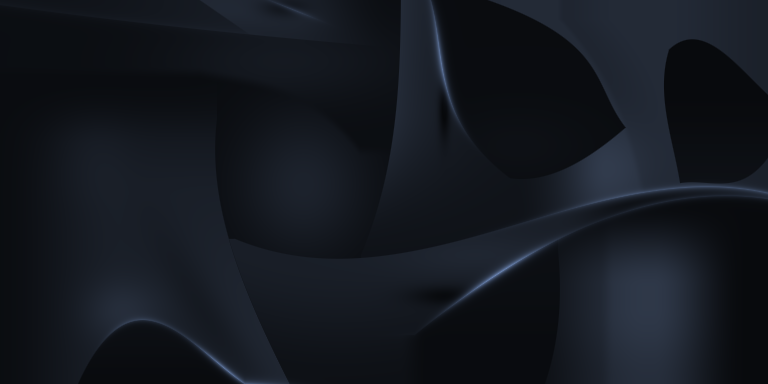
Give the GLSL for this background, as a Shadertoy shader.

```glsl
const vec3 INK = vec3(0.026, 0.032, 0.042);
const vec3 STEEL = vec3(0.20, 0.24, 0.31);
const vec3 SHEEN = vec3(0.40, 0.50, 0.68);

// Smooth ramp from 0 at a to 1 at b, in either direction
float ramp(float a, float b, float x) {
    float t = clamp((x - a) / (b - a), 0.0, 1.0);
    return t * t * (3.0 - 2.0 * t);
}

// Cubic through four heights spaced evenly from a to b
float curve(float x, float a, float b, vec4 h) {
    float u = clamp((x - a) / (b - a), 0.0, 1.0);
    float v = u - 1.0 / 3.0, w = u - 2.0 / 3.0, z = u - 1.0;
    return dot(h, vec4(-4.5 * v * w * z, 13.5 * u * w * z,
                       -13.5 * u * v * z, 4.5 * u * v * w));
}

// Antialiased coverage, positive inside
float cover(float d) {
    return clamp(d / max(fwidth(d), 1e-5) + 0.5, 0.0, 1.0);
}

float glow(vec2 p, vec2 center, vec2 radius) {
    vec2 q = (p - center) / radius;
    return exp(-dot(q, q));
}

float rim(float d, float width) {
    return exp(-abs(d) / width);
}

void mainImage(out vec4 fragColor, in vec2 fragCoord) {
    vec2 p = fragCoord / iResolution.xy * vec2(2.0, 1.0);
    float x = p.x, y = p.y;

    // Signed distances to the folds
    float leftFold = curve(y, 0.0, 0.69, vec4(0.755, 0.648, 0.576, 0.565)) - x;
    float bowlFold = x - curve(y, 0.336, 1.0, vec4(0.94, 1.008, 1.037, 1.044));
    float upperFold = y - curve(x, 0.0, 1.04, vec4(0.987, 0.943, 0.906, 0.875));
    float bandFold = y - curve(x, 0.521, 0.9375, vec4(0.8125, 0.786, 0.734, 0.61));
    float ridgeTop = curve(x, 0.612, 2.0, vec4(0.378, 0.346, 0.469, 0.497)) - y;
    float ridgeBase = curve(x, 1.08, 2.0, vec4(0.128, 0.341, 0.466, 0.482)) - y;

    // Signed distances to the openings
    float slit = x - curve(y, 0.536, 1.0, vec4(1.328, 1.193, 1.148, 1.122));
    float bowl = y - curve(x, 1.30, 1.66, vec4(0.542, 0.542, 0.599, 0.695));
    float shoulder = curve(y, 0.661, 1.0, vec4(1.635, 1.570, 1.487, 1.27)) - x;
    float largeHole = min(slit, min(bowl, shoulder));
    float sideWall = x - curve(y, 0.523, 0.904, vec4(1.771, 1.745, 1.729, 1.755));
    float sideRoof = curve(x, 1.729, 2.0, vec4(0.857, 0.896, 0.841, 0.753)) - y;
    float sideFloor = y - curve(x, 1.771, 2.0, vec4(0.523, 0.523, 0.529, 0.589));
    float sideHole = min(sideWall, min(sideRoof, sideFloor));
    float arch = curve(x, 0.203, 0.638, vec4(0.0, 0.164, 0.115, 0.0)) - y;
    float lowerWall = curve(y, 0.0, 0.35, vec4(1.419, 1.448, 1.458, 1.453)) - x;

    // Central bowl and the band above it
    float shade = 0.07 + 0.42 * glow(p, vec2(0.79, 0.52), vec2(0.17, 0.19));
    float band = 0.10 + 0.22 * glow(p, vec2(0.74, 0.84), vec2(0.30, 0.11));
    shade = mix(shade, band, ramp(-0.02, 0.015, bandFold));

    // Left sheet, dissolving upward into shadow
    float sheet = 0.08 + 0.34 * ramp(-0.02, 0.32, x) * ramp(0.88, 0.48, y);
    sheet += 0.13 * ramp(0.20, 0.0, leftFold) * ramp(0.6, 0.1, y);
    sheet += 0.09 * glow(p, vec2(0.23, 0.62), vec2(0.10, 0.13));
    float crease = x - curve(y, 0.0, 0.67, vec4(0.64, 0.49, 0.37, 0.24));
    sheet -= 0.13 * glow(vec2(crease, y), vec2(0.025, 0.16), vec2(0.06, 0.22));
    sheet += 0.28 * glow(p, vec2(0.32, 0.19), vec2(0.10, 0.08));
    shade = mix(shade, sheet, cover(leftFold) * ramp(0.82, 0.62, y));

    // Upper sheets
    float upper = 0.20 + 0.22 * ramp(0.1, 0.85, x);
    float flap = x - 0.52 - 1.45 * (1.0 - y);
    upper += 0.25 * cover(flap) * ramp(0.45, 0.0, flap) * ramp(0.88, 0.98, y);
    upper -= 0.35 * glow(p, vec2(0.74, 0.98), vec2(0.06, 0.025));
    shade = mix(shade, upper, cover(upperFold) * ramp(1.02, 0.75, x));
    shade += 0.10 * rim(upperFold, 0.012) * ramp(0.95, 0.5, x);

    // Central column and right sheet
    float column = 0.19 + 0.46 * exp(-max(bowlFold, 0.0) / 0.15) * ramp(0.32, 0.72, y);
    float right = 0.64 - 0.18 * ramp(1.72, 2.0, x);
    right += 0.32 * glow(p, vec2(1.58, 0.56), vec2(0.12, 0.12));
    column = mix(column, right, ramp(1.34, 1.58, x + 0.25 * ramp(0.62, 0.95, y)));
    float seam = x - curve(y, 0.50, 0.95, vec4(1.675, 1.635, 1.57, 1.46));
    column -= 0.10 * ramp(-0.012, 0.01, seam) * ramp(0.16, 0.0, seam);
    shade = mix(shade, column, cover(bowlFold));

    // Dark openings
    float hollow = 0.07 + 0.08 * glow(p, vec2(1.35, 0.62), vec2(0.2, 0.1));
    shade = mix(shade, hollow, cover(largeHole));
    shade = mix(shade, 0.04 + 0.10 * ramp(0.75, 0.53, y), cover(sideHole));

    // Sweeping ridge
    float ridge = 0.15 + 0.27 * ramp(0.34, 0.0, ridgeTop);
    ridge += 0.16 * glow(p, vec2(1.26, 0.33), vec2(0.22, 0.06));
    ridge -= 0.30 * glow(p, vec2(1.16, 0.23), vec2(0.09, 0.025));
    ridge -= 0.28 * ramp(1.45, 1.65, x) * ramp(0.0, 0.025, ridgeTop);
    float ridgeMask = cover(ridgeTop) * (1.0 - cover(leftFold));
    shade = mix(shade, ridge, ridgeMask);

    // Space below the ridge
    float dome = ramp(1.30, 1.68, x) * ramp(1.94, 1.70, x) * ramp(0.48, 0.25, y);
    dome *= 1.0 - 0.18 * ramp(1.60, 1.56, x);
    float below = 0.04 + 0.86 * dome * (0.78 + 0.22 * ramp(0.0, 0.2, y));
    below = mix(below, 0.06 + 0.05 * ramp(0.1, 0.3, y), cover(lowerWall));
    shade = mix(shade, below, cover(ridgeBase) * ramp(1.04, 1.11, x));
    shade = mix(shade, 0.05 + 0.07 * ramp(0.0, 0.15, y), cover(arch));

    // Highlights along taut edges
    float sheen = 0.75 * rim(slit, 0.007) * glow(p, vec2(1.145, 0.83), vec2(0.08, 0.16));
    sheen += 0.85 * rim(ridgeBase, 0.008) * glow(p, vec2(1.29, 0.29), vec2(0.16, 0.13));
    sheen += 0.35 * rim(ridgeTop, 0.005) * ramp(1.15, 1.75, x);
    sheen += 0.20 * rim(ridgeBase, 0.006) * ramp(1.4, 1.7, x);
    sheen += 0.75 * rim(arch, 0.007) * glow(p, vec2(0.59, 0.04), vec2(0.12, 0.09));
    sheen += 0.25 * rim(arch, 0.006) * glow(p, vec2(0.37, 0.16), vec2(0.14, 0.06));
    sheen += 0.30 * rim(y - 0.98 + 0.4 * (x - 0.75), 0.006) * glow(p, vec2(0.76, 0.98), vec2(0.06));
    shade -= 0.45 * glow(p, vec2(1.157, 0.72), vec2(0.014, 0.08)) * (1.0 - cover(slit));

    fragColor = vec4(mix(INK, STEEL, max(shade, 0.0)) + SHEEN * sheen, 1.0);
}
```
